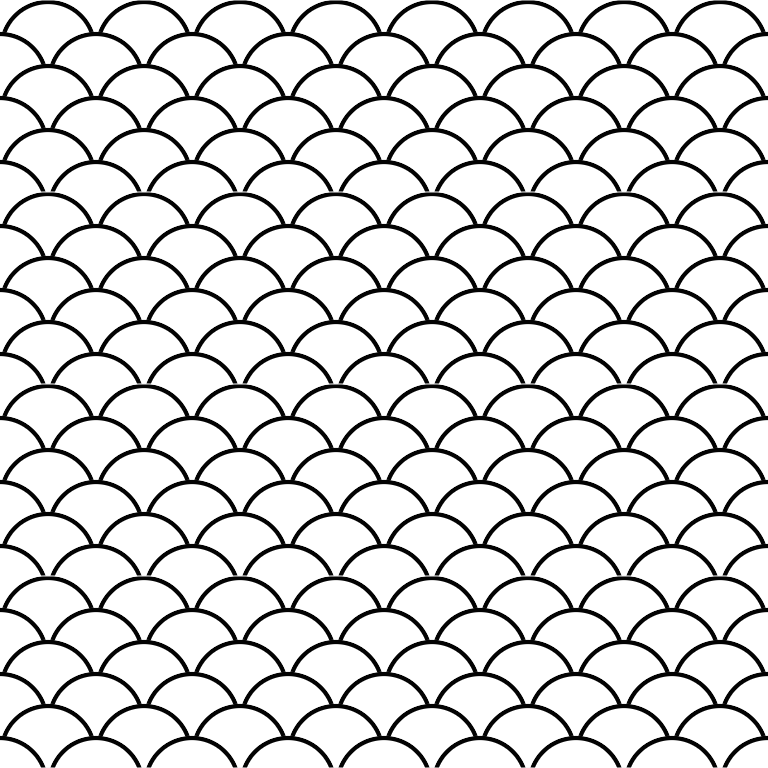
Give the GLSL for this pattern, as a Shadertoy shader.

```glsl
const vec3 PAPER = vec3(1.0);
const vec3 INK = vec3(0.01);

// Antialiased coverage of the region where the distance is negative
float coverage(float dist, float pixel) {
    return clamp(0.5 - dist / pixel, 0.0, 1.0);
}

void mainImage(out vec4 fragColor, in vec2 fragCoord) {
    vec2 uv = fragCoord / iResolution.xy;
    float pixel = 8.0 / iResolution.y;      // one scale width is the unit
    float column = uv.x * 8.0;
    float rowPos = (1.0 - uv.y) * 24.0;     // rows counted from the top
    float baseRow = floor(rowPos);
    float ink = 0.0;

    // Overlapping scales, each lower row in front of the one above
    for (int i = -1; i <= 1; i++) {
        float row = baseRow + float(i);
        vec2 p = vec2(fract(column + 0.5 * row) - 0.5, (rowPos - row) / 3.0 - 0.505);
        float rim = length(p) - 0.485;
        float disc = coverage(rim - 0.0229, pixel);
        float line = coverage(abs(rim) - 0.0229, pixel);
        ink = mix(ink, line, disc);
    }

    // Hairline break in the ink after every sixth row
    float breakDist = abs(fract(rowPos / 6.0 + 0.5) - 0.5) * 2.0;
    ink *= 1.0 - coverage(breakDist - 0.005, pixel);

    fragColor = vec4(mix(PAPER, INK, ink), 1.0);
}
```
